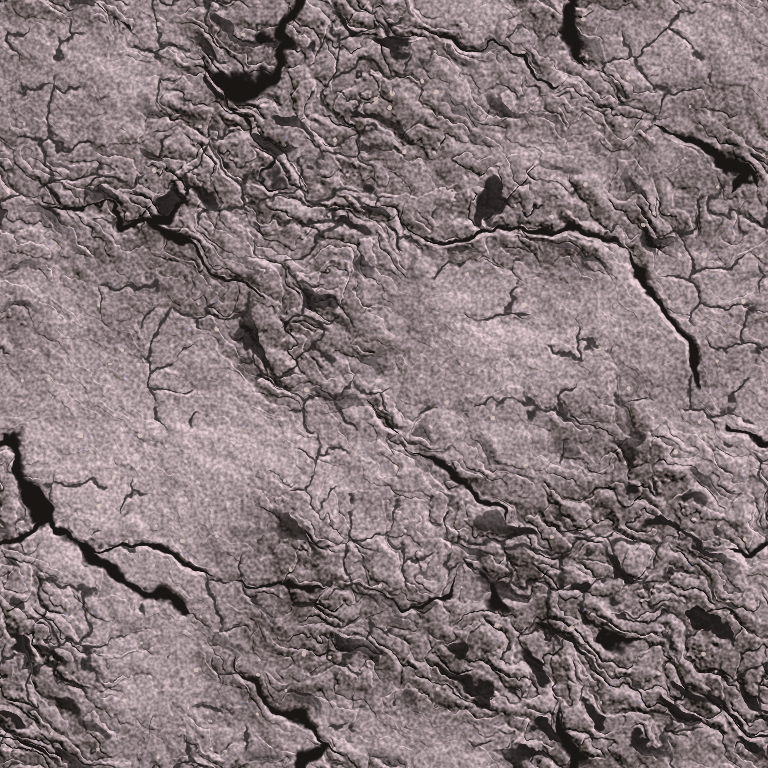
This texture is drawn by a three.js fragment shader. Its source:

```glsl
// Dry, cracked mud: gritty plates between torn, flaky bands, lit from the upper right.
// Ragged cell borders give the cracks, wrapped gradient noise the relief and grain;
// slopes of the height field give the light. Every layer repeats a whole number of times.
varying vec2 vUv;

struct Ground {
  float height;
  float rough; // 0 on smooth plates, 1 in flaky bands
  float gap;   // 1 inside cracks and hollows
};

vec2 hash2(vec2 cell) {
  vec3 q = fract(cell.xyx * vec3(0.1031, 0.1030, 0.0973));
  q += dot(q, q.yzx + 33.33);
  return fract((q.xx + q.yz) * q.zy);
}

float cornerSlope(vec2 cell, vec2 offset, float period, float seed) {
  float angle = 6.2832 * hash2(mod(cell, period) + seed).x;
  return dot(vec2(cos(angle), sin(angle)), offset);
}

// Gradient noise that wraps after "period" cells.
float gradientNoise(vec2 uv, float period, float seed) {
  vec2 p = uv * period;
  vec2 c = floor(p);
  vec2 f = p - c;
  vec2 s = f * f * f * (f * (f * 6.0 - 15.0) + 10.0);
  vec2 x = vec2(1.0, 0.0);
  float low = mix(cornerSlope(c, f, period, seed),
                  cornerSlope(c + x, f - x, period, seed), s.x);
  float high = mix(cornerSlope(c + x.yx, f - x.yx, period, seed),
                   cornerSlope(c + 1.0, f - 1.0, period, seed), s.x);
  return mix(low, high, s.y);
}

float fbm(vec2 uv, float period, float seed) {
  float sum = 0.0;
  float amplitude = 0.5;
  for (int octave = 0; octave < 4; octave++) {
    sum += amplitude * gradientNoise(uv, period, seed);
    period *= 2.0;
    amplitude *= 0.5;
    seed += 19.0;
  }
  return sum;
}

// Whole-number shear: still tiles, and draws shapes out towards the lower right.
vec2 shear(vec2 uv) {
  return vec2(uv.x + uv.y, uv.y);
}

// Distance to the border between scattered cells, in canvas units.
float borderDistance(vec2 uv, vec2 cells, float seed) {
  vec2 p = uv * cells;
  vec2 nearest = vec2(8.0);
  for (int j = -1; j <= 1; j++) {
    for (int i = -1; i <= 1; i++) {
      vec2 id = floor(p) + vec2(float(i), float(j));
      float d = length(id + 0.1 + 0.8 * hash2(mod(id, cells) + seed) - p);
      nearest = vec2(min(nearest.x, d), min(nearest.y, max(nearest.x, d)));
    }
  }
  return 0.7 * (nearest.y - nearest.x) / length(cells);
}

// Dark line that fades to nothing as its width shrinks.
float crackLine(float dist, float width) {
  return (1.0 - smoothstep(0.5 * width, width + 0.001, dist)) * smoothstep(0.0, 0.0012, width);
}

Ground ground(vec2 uv) {
  vec2 warp = vec2(fbm(uv, 6.0, 11.0), fbm(uv, 6.0, 143.0));
  vec2 ragged = vec2(fbm(uv, 26.0, 173.0), fbm(uv, 26.0, 251.0));
  vec2 torn = uv + 0.08 * warp + 0.025 * ragged;
  float plateEdge = borderDistance(shear(torn + 0.05 * warp), vec2(2.0, 3.0), 5.0);
  float hairEdge = borderDistance(uv + 0.07 * warp + 0.03 * ragged, vec2(15.0, 17.0), 71.0);
  float patches = fbm(uv, 6.0, 211.0);

  Ground g;
  g.rough = smoothstep(-0.12, 0.18, fbm(uv, 3.0, 307.0) + 0.07 - plateEdge);

  // Relief: lumps, stepped flakes, grit and the raised rims of cracks
  float flake = gradientNoise(torn, 17.0, 401.0);
  float shred = gradientNoise(shear(torn + 0.01 * ragged), 27.0, 433.0);
  float openness = smoothstep(-0.1, 0.2, patches);
  float hairMask = smoothstep(-0.03, 0.17, 0.4 * warp.x - patches + 0.5 * ragged.x);
  g.height = mix(0.004, 0.007, g.rough) * fbm(torn, 8.0, 457.0)
           + g.rough * (0.006 * abs(flake) + 0.004 * abs(shred))
           + mix(0.0002, 0.0011, g.rough) * smoothstep(-0.04, 0.04, flake)
           + mix(0.0002, 0.0009, g.rough) * smoothstep(-0.06, 0.06, shred)
           + 0.0011 * fbm(uv, 48.0, 503.0)
           + 0.0025 * openness * smoothstep(0.0, 0.014, plateEdge)
           + 0.0006 * hairMask * smoothstep(0.0, 0.007, hairEdge);

  // Gaps: wide cracks, hairlines, slits between flakes and hollows
  float wide = crackLine(plateEdge, 0.009 * openness * (0.6 + 1.6 * abs(flake)));
  float hair = 0.7 * crackLine(hairEdge, 0.0017 * hairMask);
  float slit = 0.8 * g.rough * (1.0 - smoothstep(0.01, 0.06, abs(shred)))
             * smoothstep(0.05, 0.2, gradientNoise(uv, 23.0, 557.0));
  float hollow = 0.9 * g.rough * smoothstep(0.28, 0.34, gradientNoise(shear(torn), 24.0, 601.0));
  g.gap = max(max(wide, hair), max(slit, hollow));
  return g;
}

// Mud colour for a brightness: brown in the dark, pinkish grey in the light.
vec3 mudColor(float tone) {
  return tone * mix(vec3(1.0, 0.87, 0.80), vec3(1.0, 0.90, 0.925), smoothstep(0.1, 0.65, tone));
}

// Sparse small stones, one at most per cell.
vec3 addStones(vec3 base, vec2 uv, float cells) {
  vec2 cell = mod(floor(uv * cells), cells);
  vec2 kind = hash2(cell + 701.0);
  float radius = mix(0.07, 0.18, kind.y * kind.y);
  float dist = length(fract(uv * cells) - 0.25 - 0.5 * hash2(cell + 809.0));
  dist += 0.1 * gradientNoise(uv, 4.0 * cells, 853.0);
  vec3 stone = mix(vec3(0.50, 0.50, 0.62), vec3(0.88, 0.80, 0.77), step(0.3, kind.y));
  float cover = step(kind.x, 0.1) * (1.0 - smoothstep(radius - 0.04, radius + 0.03, dist));
  return mix(base, stone, 0.8 * cover);
}

void main() {
  const float sampleStep = 0.0015;
  const vec2 lightDirection = vec2(0.55, 0.83);
  Ground here = ground(vUv);
  vec2 slope = vec2(ground(vUv + vec2(sampleStep, 0.0)).height,
                    ground(vUv + vec2(0.0, sampleStep)).height) - here.height;
  float light = clamp(-dot(slope, lightDirection) / sampleStep, -0.36, 0.27);

  float grain = 0.14 * gradientNoise(vUv, 150.0, 953.0) + 0.22 * gradientNoise(vUv, 230.0, 977.0);
  float tone = mix(0.62, 0.48, here.rough) + light + grain + 0.34 * fbm(vUv, 4.0, 907.0);
  vec3 color = addStones(mudColor(clamp(tone, 0.08, 0.92)), vUv, 52.0);
  gl_FragColor = vec4(mix(color, mudColor(0.1), here.gap), 1.0);
}
```
